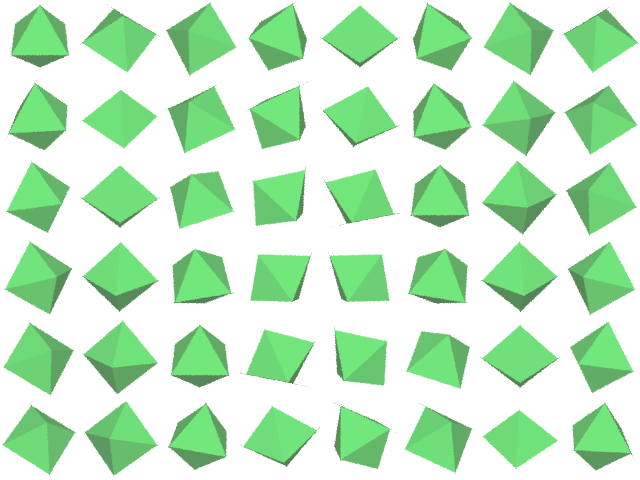
Write a Shadertoy shader that draws this pattern.

```glsl
// A sheet of 48 green octahedra on white, each one step further through a tumble.
// Every cell rotates the solid, projects its eight faces to triangles with slight
// perspective, and blends the visible ones, flat shaded by a lamp near the viewer.

const vec2  GRID       = vec2(8.0, 6.0);    // repeats across and down
const float RADIUS     = 0.473;             // centre to vertex, in cells
const float LIFT       = 0.018;             // upward offset inside the cell
const float EYE        = 8.0;               // viewer distance, in radii
const float PITCH      = 0.6155;            // view from above, radians
const float YAW_STEP   = -0.0981748;        // 270 degrees over 48 cells
const float ROLL_STEP  = 2.0 * YAW_STEP;
const float REST_INDEX = 24.0;              // cell with no yaw or roll
const float ROUGH      = 0.009;             // edge raggedness, in cells
const float GRAIN      = 96.0;              // ragged grains per cell
const float SOFTNESS   = 1.15;              // edge blend, in pixels
const vec3  LAMP       = vec3(0.0, 0.18, 0.98);
const vec3  PAPER      = vec3(1.0);
const vec3  SHADE      = vec3(0.335, 0.50, 0.335);
const vec3  BRIGHT     = vec3(0.445, 0.905, 0.485);

float hash(vec2 p) {
    vec3 q = fract(vec3(p.xyx) * 0.1031);
    q += dot(q, q.yzx + 33.33);
    return fract((q.x + q.y) * q.z);
}

mat3 rotateX(float a) {
    float c = cos(a), s = sin(a);
    return mat3(1, 0, 0, 0, c, s, 0, -s, c);
}

mat3 rotateY(float a) {
    float c = cos(a), s = sin(a);
    return mat3(c, 0, -s, 0, 1, 0, s, 0, c);
}

mat3 rotateZ(float a) {
    float c = cos(a), s = sin(a);
    return mat3(c, s, 0, -s, c, 0, 0, 0, 1);
}

vec2 project(vec3 v) {
    return RADIUS * v.xy * EYE / (EYE - v.z);
}

// Signed distance to the line a-b, positive on its right
float edgeDistance(vec2 p, vec2 a, vec2 b) {
    vec2 e = b - a;
    return dot(p - a, vec2(e.y, -e.x)) / max(length(e), 1e-5);
}

// Premultiplied colour and coverage of the solid at p
vec4 octahedron(vec2 p, mat3 turn, float blend) {
    vec4 sum = vec4(0.0);
    for (int i = 0; i < 8; i++) {
        vec3 side = vec3(i & 1, (i >> 1) & 1, (i >> 2) & 1) * 2.0 - 1.0;
        float winding = side.x * side.y * side.z;
        vec2 a = project(turn[0] * side.x);
        vec2 b = project(turn[1] * side.y);
        vec2 c = project(turn[2] * side.z);
        vec2 ab = b - a, ac = c - a;
        if ((ab.x * ac.y - ab.y * ac.x) * winding <= 0.0) continue;

        float d = max(winding * edgeDistance(p, a, b),
                  max(winding * edgeDistance(p, b, c),
                      winding * edgeDistance(p, c, a)));
        float cover = clamp(0.5 - d / blend, 0.0, 1.0);
        vec3 normal = turn * side * inversesqrt(3.0);
        float light = smoothstep(0.0, 0.95, dot(normal, LAMP));
        sum += cover * vec4(mix(SHADE, BRIGHT, light), 1.0);
    }
    return sum / max(sum.a, 1.0);
}

void mainImage(out vec4 fragColor, in vec2 fragCoord) {
    // Cell and its step in the tumble, counted down each column
    vec2 grid = fragCoord / iResolution.xy * GRID;
    vec2 cell = floor(grid);
    float index = cell.x * GRID.y + (GRID.y - 1.0 - cell.y) - REST_INDEX;

    // Local point, nudged by a fixed grain for ragged outlines
    vec2 grain = floor(grid * GRAIN);
    vec2 nudge = vec2(hash(grain), hash(grain + 71.0)) - 0.5;
    vec2 p = fract(grid) - 0.5 - vec2(0.0, LIFT) + ROUGH * nudge;

    mat3 turn = rotateX(PITCH) * rotateY(index * YAW_STEP) * rotateZ(index * ROLL_STEP);
    vec4 solid = octahedron(p, turn, SOFTNESS * GRID.y / iResolution.y);
    fragColor = vec4(PAPER * (1.0 - solid.a) + solid.rgb, 1.0);
}
```
